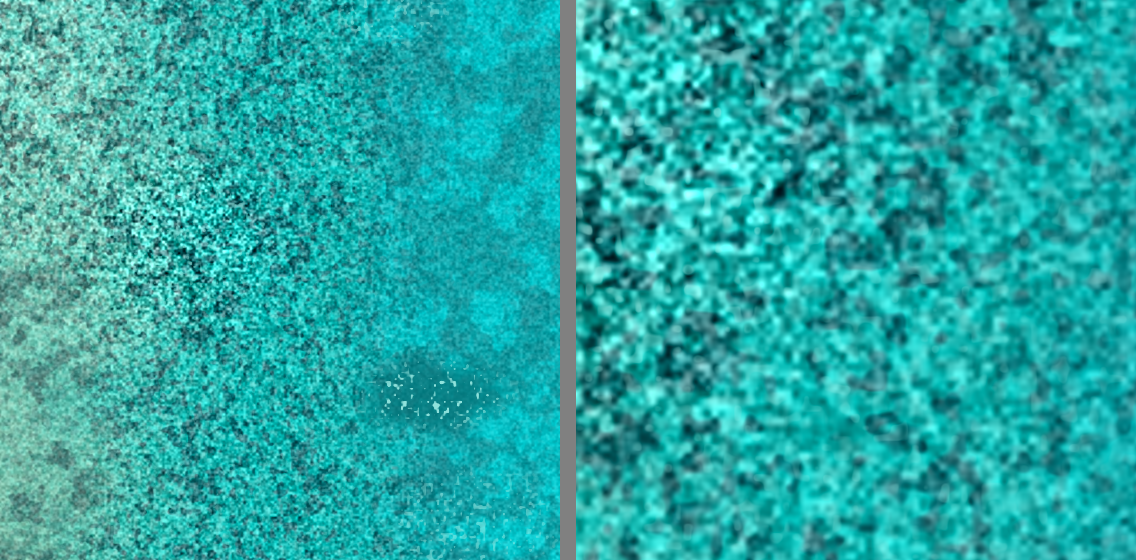
Left: the whole. Right: its middle third, enlarged.
Write a three.js fragment shader that draws this texture.

```glsl
varying vec2 vUv;

float hash(vec2 p) {
  vec3 q = fract(vec3(p.xyx) * 0.1031);
  q += dot(q, q.yzx + 33.33);
  return fract((q.x + q.y) * q.z);
}

float noise(vec2 p) {
  vec2 cell = floor(p);
  vec2 f = fract(p);
  f = f * f * (3.0 - 2.0 * f);
  float low = mix(hash(cell), hash(cell + vec2(1.0, 0.0)), f.x);
  float high = mix(hash(cell + vec2(0.0, 1.0)), hash(cell + 1.0), f.x);
  return mix(low, high, f.y);
}

float fbm(vec2 p) {
  float sum = 0.0;
  float weight = 0.53;
  for (int i = 0; i < 4; i++) {
    sum += weight * noise(p);
    p = mat2(0.8, 0.6, -0.6, 0.8) * p * 2.03 + 17.3;
    weight *= 0.5;
  }
  return sum;
}

// Soft elliptical area, 1 in the middle and 0 outside
float area(vec2 p, vec2 center, vec2 radius) {
  return 1.0 - smoothstep(0.45, 1.15, length((p - center) / radius));
}

void main() {
  vec2 uv = vUv;
  float drift = fbm(uv * 7.0) - 0.5;
  float x = uv.x + 0.16 * drift;

  // Pale sandy shallows turning into teal water
  float depth = smoothstep(0.04, 0.5, x - 0.06 * (uv.y - 0.5));
  vec3 sand = mix(vec3(0.47, 0.76, 0.67), vec3(0.49, 0.83, 0.77), uv.y);
  vec3 color = mix(sand, vec3(0.09, 0.72, 0.70), depth);
  float deep = smoothstep(0.58, 0.82, x);
  color = mix(color, vec3(0.06, 0.65, 0.67), deep);

  // Smooth bright channels and dim patches on the deep side
  float patches = fbm(uv * vec2(22.0, 20.0) + 40.0);
  float channel = exp(-pow((uv.x - 0.87 + 0.05 * (uv.y - 0.4)) / 0.055, 2.0));
  channel = max(channel, smoothstep(0.93, 1.0, uv.x) * 0.8);
  float bright = smoothstep(0.46, 0.62, patches + 0.13 * channel - 0.04);
  color = mix(color, vec3(0.01, 0.80, 0.82), bright * deep * 0.85);
  float dim = smoothstep(0.5, 0.64, fbm(uv * 18.0 + 9.0));
  color = mix(color, vec3(0.12, 0.56, 0.59), dim * deep * (1.0 - channel) * 0.65);

  // Rough seabed texture, calmer in the lower left and in deep water
  float calm = area(uv, vec2(0.02, 0.2), vec2(0.2, 0.42));
  float rough = (1.0 - 0.72 * smoothstep(0.55, 0.85, x)) * (1.0 - 0.55 * calm);
  float ridge = area(uv, vec2(0.34, 0.57), vec2(0.19, 0.18));

  // Dark grains gathered into loose clusters
  float clusters = fbm(uv * 15.0 + 70.0) - 0.5;
  float grains = 0.65 * noise(uv * 82.0) + 0.35 * noise(uv * 165.0 + 31.0);
  float dark = smoothstep(0.45, 0.72, grains + 0.42 * clusters);
  vec3 stone = mix(vec3(0.25, 0.44, 0.43), vec3(0.10, 0.41, 0.44), depth);
  color = mix(color, stone, dark * rough * 0.82);

  // Larger soft stones on the calm sand
  float stones = smoothstep(0.53, 0.68, fbm(uv * 28.0 + 12.0));
  color = mix(color, vec3(0.25, 0.43, 0.42), stones * calm * 0.75);

  // Fine light and dark grain with a slight warm tint
  float fine = 0.6 * noise(uv * 185.0 + 5.0) + 0.4 * noise(uv * 250.0 + 90.0) - 0.5;
  color += fine * (0.12 + 0.46 * rough + 0.45 * ridge) * vec3(0.95, 1.0, 0.98);
  float warmth = noise(uv * 140.0 + 55.0) - 0.5;
  color.r += warmth * 0.26 * rough;

  // Dark reef and sparkling flecks
  float reef = area(uv + 0.07 * drift, vec2(0.78, 0.3), vec2(0.15, 0.075));
  color = mix(color, vec3(0.02, 0.46, 0.48), reef * 0.72);
  float sparkle = reef;
  sparkle = max(sparkle, 0.55 * area(uv, vec2(0.7, 0.97), vec2(0.13, 0.07)));
  sparkle = max(sparkle, 0.55 * area(uv, vec2(0.84, 0.06), vec2(0.2, 0.13)));
  sparkle = max(sparkle, 0.5 * ridge);
  sparkle = max(sparkle, 0.25 * rough);
  float flecks = 0.7 * noise(uv * 170.0 + 120.0) + 0.3 * noise(uv * 95.0 + 8.0);
  flecks = smoothstep(0.62, 0.8, flecks);
  color = mix(color, vec3(0.62, 0.93, 0.90), flecks * sparkle * 0.9);

  gl_FragColor = vec4(clamp(color, 0.0, 1.0), 1.0);
}
```
